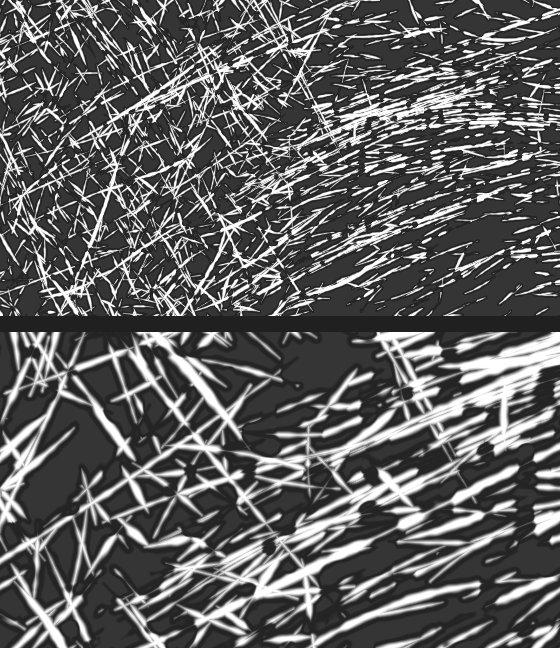
Top: the whole. Bottom: its middle third, enlarged.
Reproduce this texture procedurally as a Shadertoy shader.

```glsl
// Scratched slate: crossed white scratches on the left, broken sweeping arcs on the right.

const vec3 SLATE = vec3(0.207, 0.207, 0.208);
const vec3 GROOVE = vec3(0.140, 0.140, 0.141);
const vec3 CHALK = vec3(1.0);
const float EDGE_SOFTNESS = 0.0027;
const float GROOVE_REACH = 0.0078;
const float FALLING = -1.02;       // main scratch directions, in radians
const float RISING = 0.48;
const float STEEP = 1.13;
const int LONG_SCRATCHES = 34;
const int ARCS = 46;
const float RIGHT_EDGE = 1.78;
const float CREST_HEIGHT = 0.64;   // arcs near this height bend over the most

float hash(vec2 p) {
    vec3 q = fract(p.xyx * 0.1031);
    q += dot(q, q.yzx + 33.33);
    return fract((q.x + q.y) * q.z);
}

float noise(vec2 p) {
    vec2 i = floor(p), f = fract(p);
    f = f * f * (3.0 - 2.0 * f);
    return mix(mix(hash(i), hash(i + vec2(1, 0)), f.x),
               mix(hash(i + vec2(0, 1)), hash(i + vec2(1, 1)), f.x), f.y);
}

// Share of the crossed-scratch region at a point: 1 on the left, 0 on the right.
float crossedRegion(vec2 p) {
    return 1.0 - smoothstep(-0.2, 0.25, p.x - 0.74 - 0.2 * p.y);
}

// Direction of the sweep on the right: steep at the bottom, level at the far edge.
float flowAngle(vec2 p) {
    return atan(0.12 + 0.5 * (RIGHT_EDGE - p.x) + 0.5 * (0.4 - p.y));
}

// Distance to a bent stroke with pointed ends.
float stroke(vec2 p, float angle, float halfLength, float halfWidth, float bend) {
    float c = cos(angle), s = sin(angle);
    vec2 q = vec2(c * p.x + s * p.y, c * p.y - s * p.x);
    q.y += bend * q.x * q.x;
    float t = clamp(q.x / halfLength, -1.0, 1.0);
    return length(vec2(max(abs(q.x) - halfLength, 0.0), q.y)) - halfWidth * (1.0 - t * t);
}

// One jittered stroke per grid cell; density is (left, right).
float scatter(vec2 p, float size, float angle, float spread, float width,
              vec2 density, float seed) {
    float nearest = 1.0;
    vec2 home = floor(p / size);
    for (int j = -1; j <= 1; j++)
    for (int i = -1; i <= 1; i++) {
        vec2 cell = home + vec2(i, j);
        vec2 key = cell + seed * vec2(17.3, 41.7);
        vec2 centre = (cell + vec2(hash(key), hash(key + 5.2))) * size;
        float clumps = 0.35 + 1.3 * noise(centre * 5.0 + seed);
        if (hash(key + 9.1) > clumps * mix(density.y, density.x, crossedRegion(centre))) continue;
        float turn = mix(flowAngle(centre), angle, crossedRegion(centre));
        turn += spread * (hash(key + 13.7) - 0.5);
        float r = hash(key + 21.4);
        float w = width * mix(0.5, 1.35, r * r);
        float bend = 3.0 * (hash(key + 27.9) - 0.5);
        nearest = min(nearest, stroke(p - centre, turn, size * mix(0.35, 0.95, hash(key + 33.3)), w, bend));
    }
    return nearest;
}

float longScratches(vec2 p) {
    float nearest = 1.0;
    for (int i = 0; i < LONG_SCRATCHES; i++) {
        vec2 key = vec2(float(i) * 3.7, 71.0);
        vec2 centre = vec2(mix(-0.1, 1.0, hash(key)), hash(key + 4.1));
        float pick = hash(key + 8.3);
        float angle = pick < 0.45 ? FALLING : (pick < 0.8 ? RISING : STEEP);
        angle += 0.3 * (hash(key + 12.9) - 0.5);
        float r = hash(key + 17.7);
        nearest = min(nearest, stroke(p - centre, angle, mix(0.15, 0.5, hash(key + 22.1)),
                                      mix(0.0025, 0.006, r * r), 0.5 * (hash(key + 29.5) - 0.5)));
    }
    return nearest;
}

// Long parabolas running to the right edge, broken into dashes.
float sweepingArcs(vec2 p) {
    float nearest = 1.0, u = RIGHT_EDGE - p.x;
    for (int i = 0; i < ARCS; i++) {
        vec2 key = vec2(float(i) * 5.3, 137.0);
        float height = mix(0.12, 1.15, 0.5 * (hash(key) + hash(key + 3.3)));
        float offset = (height - CREST_HEIGHT) / 0.12;
        float crest = exp(-offset * offset);
        float slope = 0.22 + 0.2 * hash(key + 7.9) - 0.45 * crest;
        float curve = 0.08 + 0.32 * crest;
        float tilt = slope + 2.0 * curve * u;
        float d = abs(p.y - height + slope * u + curve * u * u) / sqrt(1.0 + tilt * tilt);
        float reach = mix(0.2, 0.6, hash(key + 11.1));
        float along = u - mix(0.1, 0.75, hash(key + 15.7));
        float t = clamp(along / reach, -1.0, 1.0);
        float r = hash(key + 19.9);
        float w = mix(0.003, 0.0065, r * r * r) * (1.0 - t * t);
        float dash = 0.006 * smoothstep(0.5, 0.8, noise(vec2(u * 42.0, float(i) * 7.0)));
        nearest = min(nearest, length(vec2(max(abs(along) - reach, 0.0), d)) - w + dash);
    }
    return nearest;
}

void mainImage(out vec4 fragColor, in vec2 fragCoord) {
    vec2 p = fragCoord / iResolution.y;

    // Straight layers, then fine hairs in all directions
    float d = min(longScratches(p), sweepingArcs(p));
    d = min(d, scatter(p, 0.22, FALLING, 0.3, 0.0050, vec2(0.8, 0.3), 1.0));
    d = min(d, scatter(p, 0.20, RISING, 0.4, 0.0045, vec2(0.8, 0.4), 2.0));
    d = min(d, scatter(p, 0.10, FALLING, 0.5, 0.0042, vec2(0.9, 0.3), 3.0));
    d = min(d, scatter(p, 0.09, STEEP, 0.6, 0.0038, vec2(0.9, 0.4), 4.0));
    d = min(d, scatter(p, 0.06, FALLING, 0.7, 0.0036, vec2(0.6, 0.3), 5.0));
    d = min(d, scatter(p, 0.06, RISING, 1.0, 0.0036, vec2(0.5, 0.4), 6.0));
    d = min(d, scatter(p, 0.055, STEEP, 6.28, 0.0034, vec2(0.4, 0.3), 7.0));

    // Rough edges and worn gaps
    d += 0.0026 * (noise(p * 95.0) - 0.6);
    d += 0.005 * smoothstep(0.6, 0.85, noise(p * 48.0 + 31.0));

    // Dark groove beside each scratch, chalk inside
    float soft = max(EDGE_SOFTNESS, 0.75 / iResolution.y);
    float groove = 1.0 - smoothstep(0.6 * GROOVE_REACH, GROOVE_REACH, d);
    vec3 color = mix(SLATE, GROOVE, groove);
    color = mix(color, CHALK, 1.0 - smoothstep(-soft, soft, d));
    fragColor = vec4(color, 1.0);
}
```
